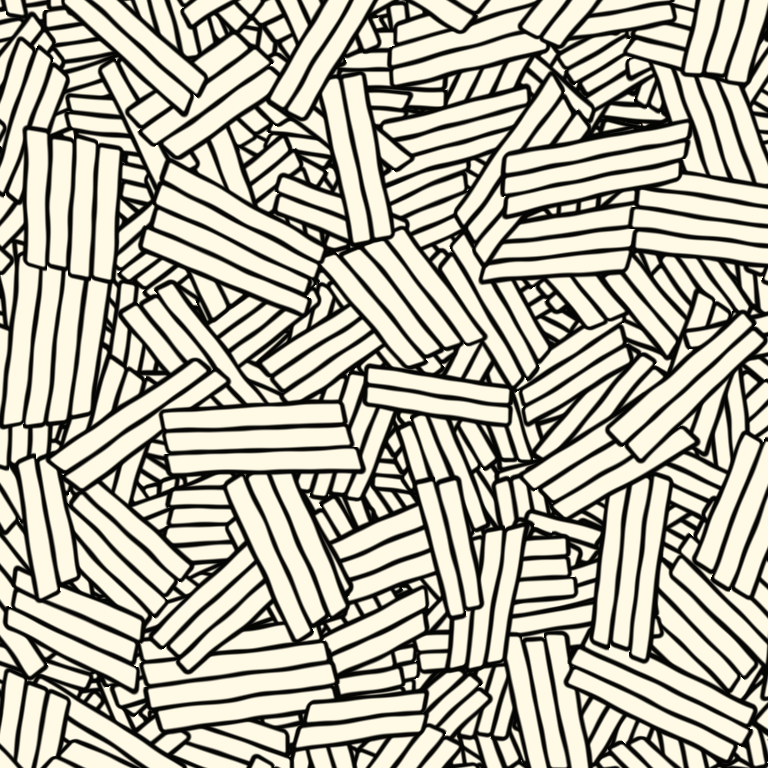
This pattern is drawn by a WebGL 1 fragment shader. Its source:

```glsl
precision highp float;
// Overlapping bundles of hand-inked cream sticks, woven in random directions.
uniform vec2 u_resolution;

const vec3 CREAM = vec3(1.0, 0.98, 0.90);
const vec3 INK = vec3(0.02, 0.02, 0.015);
const float LAYERS = 6.0;

vec3 hash3(vec2 cell, float seed) {
  vec3 k = vec3(dot(cell, vec2(127.1, 311.7)),
                dot(cell, vec2(269.5, 183.3)),
                dot(cell, vec2(419.2, 371.9)));
  return fract(sin(k + seed * 17.3) * 43758.55);
}

mat2 rotation(float angle) {
  float c = cos(angle), s = sin(angle);
  return mat2(c, s, -s, c);
}

float cornerGradient(vec2 cell, vec2 offset) {
  float angle = 6.2832 * hash3(cell, 9.0).x;
  return dot(vec2(cos(angle), sin(angle)), offset);
}

float gradientNoise(vec2 p) {
  vec2 i = floor(p), f = fract(p);
  vec2 u = f * f * f * (f * (f * 6.0 - 15.0) + 10.0);
  vec2 e = vec2(1.0, 0.0);
  return mix(mix(cornerGradient(i, f), cornerGradient(i + e, f - e), u.x),
             mix(cornerGradient(i + e.yx, f - e.yx), cornerGradient(i + 1.0, f - 1.0), u.x), u.y);
}

float roundedBox(vec2 p, vec2 halfSize, float radius) {
  vec2 d = abs(p) - halfSize + radius;
  return length(max(d, 0.0)) + min(max(d.x, d.y), 0.0) - radius;
}

// Signed distance to the nearest stick of a bundle lying along x.
float bundle(vec2 q, float halfLength, float pitch, float count, vec3 shape) {
  q.x += q.y * (shape.x - 0.5) * 0.8;             // slanted ends
  pitch *= 1.0 + q.x * (shape.y - 0.5) * 2.4;     // slight fan
  float row = q.y / pitch + 0.5 * count;
  float stick = clamp(floor(row), 0.0, count - 1.0);
  float reach = halfLength + 0.004 * sin(stick * 2.3 + shape.z * 6.0);
  return roundedBox(vec2(q.x, (row - stick - 0.5) * pitch), vec2(reach, 0.5 * pitch), 0.006);
}

void main() {
  vec2 p = gl_FragCoord.xy / u_resolution.y;
  float soft = max(0.0018, 0.8 / u_resolution.y);

  // Hand wobble of the strokes and of their thickness
  p += 0.0035 * vec2(gradientNoise(p * 17.0), gradientNoise(p * 17.0 + 40.0));
  float pen = 0.0029 * (1.0 + 0.35 * gradientNoise(p * 30.0 + 80.0));

  // Plain hatching shows in the few gaps
  float hatch = abs(fract((p.x * 0.6 + p.y) * 45.0) - 0.5) / 52.0;
  vec3 color = mix(INK, CREAM, smoothstep(-soft, soft, hatch - pen));

  // Layers from small, many-sticked bundles up to large, slim ones
  for (float layer = 0.0; layer < LAYERS; layer++) {
    float height = layer / (LAYERS - 1.0);
    float scale = mix(0.7, 1.0, height);
    float cellSize = 0.19 * scale;
    vec2 g = rotation(layer * 1.1 + 0.4) * p / cellSize + layer * 7.37;

    for (float y = -1.0; y <= 1.0; y++) {
      for (float x = -1.0; x <= 1.0; x++) {
        vec2 cell = floor(g) + vec2(x, y);
        vec3 place = hash3(cell, layer + 1.0);
        vec3 size = hash3(cell, layer + 21.0);
        vec3 shape = hash3(cell, layer + 41.0);

        vec2 q = (g - cell - 0.1 - 0.8 * place.xy) * cellSize;
        q = rotation(place.z * 3.1416) * q;
        float count = floor(mix(4.0, 2.0, height) + size.x * 2.3);
        float pitch = scale * mix(0.025, 0.031, size.y);
        float halfLength = scale * mix(0.078, 0.122, size.z);

        float d = bundle(q, halfLength, pitch, count, shape);
        vec3 paint = mix(CREAM, INK, smoothstep(-soft, soft, d + pen));
        color = mix(paint, color, smoothstep(-soft, soft, d - pen));
      }
    }
  }
  gl_FragColor = vec4(color, 1.0);
}
```
